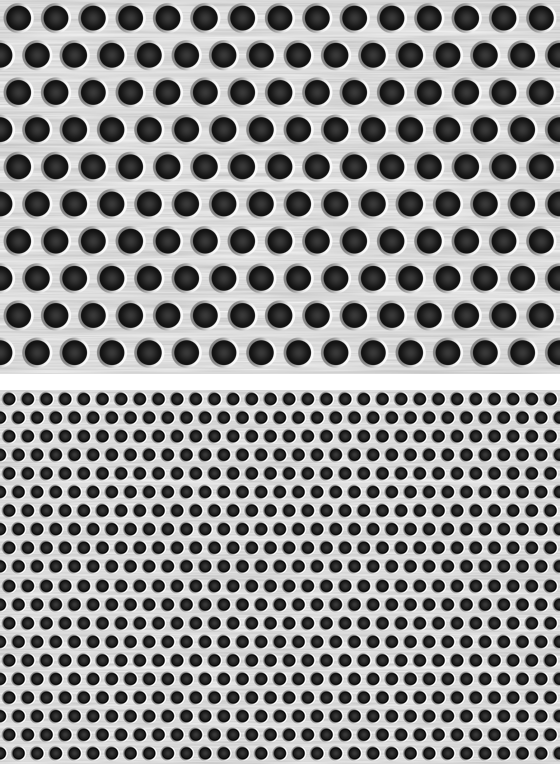
Top: one tile. Bottom: repeated 2 by 2.
This pattern is drawn by a Shadertoy shader. Its source:

```glsl
const vec2 GRID = vec2(15.0, 10.0);   // holes across, rows down
const float HOLE_RADIUS = 0.332;      // in cells
const float RIM_RADIUS = 0.404;

float hash(vec2 p) {
    return fract(sin(dot(p, vec2(127.1, 311.7))) * 43758.5453);
}

// Value noise that wraps after "period" lattice cells
float tiledNoise(vec2 uv, vec2 period, float seed) {
    vec2 p = uv * period;
    vec2 i = floor(p);
    vec2 f = smoothstep(0.0, 1.0, p - i);
    vec2 a = mod(i, period);
    vec2 b = mod(i + 1.0, period);
    float low = mix(hash(a + seed), hash(vec2(b.x, a.y) + seed), f.x);
    float high = mix(hash(vec2(a.x, b.y) + seed), hash(b + seed), f.x);
    return mix(low, high, f.y);
}

// Horizontal brush strokes of several lengths and thicknesses
float brushedMetal(vec2 uv) {
    float streaks = 0.0;
    for (int i = 0; i < 4; i++) {
        float k = float(i);
        vec2 period = vec2(4.0 + 3.0 * k, 60.0 + 90.0 * k);
        streaks += tiledNoise(uv, period, 17.0 * k) - 0.5;
    }
    return 0.86 + 0.06 * streaks;
}

// Bevel lit from one side: grey on the left, white on the right
float rimShade(vec2 offset) {
    vec2 lightDir = normalize(vec2(1.0, -0.12));
    float facing = dot(offset / max(length(offset), 0.001), lightDir);
    return mix(0.53, 0.98, smoothstep(-0.75, 0.85, facing));
}

// Dark interior, lighter at its centre
float holeShade(float radius) {
    return mix(0.225, 0.065, smoothstep(0.0, 1.0, radius / HOLE_RADIUS));
}

// Offset from the nearest hole centre, alternate rows staggered
vec2 holeOffset(vec2 uv) {
    vec2 p = uv * GRID;
    float row = floor(p.y);
    float stagger = 0.5 * mod(row, 2.0);
    float rowDrift = 0.07 - 0.006 * row;
    return vec2(fract(p.x - stagger + 0.5) - 0.5, p.y - row - 0.5 - rowDrift);
}

float disc(float dist, float radius, float blur) {
    return 1.0 - smoothstep(radius - blur, radius + blur, dist);
}

void mainImage(out vec4 fragColor, in vec2 fragCoord) {
    vec2 uv = fragCoord / iResolution.xy;
    float blur = 0.75 * GRID.y / iResolution.y;
    vec2 offset = holeOffset(uv);
    float dist = length(offset);

    float shade = brushedMetal(uv);
    shade = mix(shade, rimShade(offset), disc(dist, RIM_RADIUS, blur));
    shade = mix(shade, holeShade(dist), disc(dist, HOLE_RADIUS, blur));
    fragColor = vec4(vec3(shade), 1.0);
}
```
